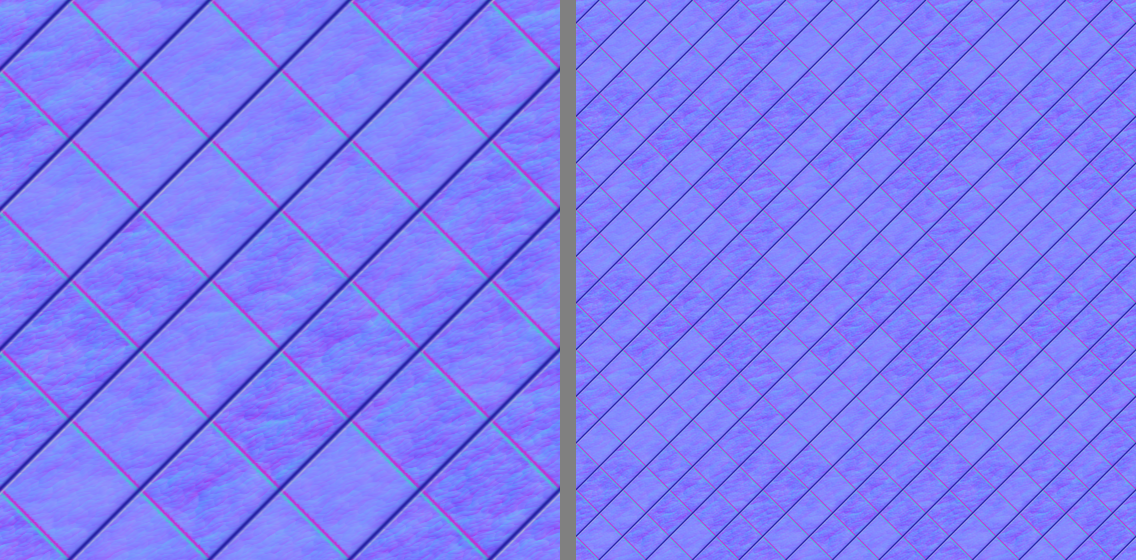
Left, the tile; right, the same tile 3 across and 3 down.
This texture map is drawn by a Shadertoy shader. Its source:

```glsl
vec2 hash2(vec2 p) {
    vec3 h = fract(p.xyx * vec3(0.1031, 0.1030, 0.0973));
    h += dot(h, h.yzx + 33.33);
    return fract((h.xx + h.yz) * h.zy);
}

// Gradient of a smooth cellular height field
vec2 cellSlope(vec2 p) {
    vec2 cell = floor(p), slope = vec2(0.0);
    float total = 0.0;
    for (int y = -1; y <= 1; y++)
    for (int x = -1; x <= 1; x++) {
        vec2 neighbour = cell + vec2(x, y);
        vec2 d = p - neighbour - 0.15 - 0.7 * hash2(neighbour);
        float weight = exp(-9.0 * dot(d, d));
        slope += weight * d;
        total += weight;
    }
    return slope / total;
}

float ridge(float distance, float width) {
    float t = distance / width;
    return exp(-t * t);
}

void mainImage(out vec4 fragColor, in vec2 fragCoord) {
    // Diagonal axes: x runs up-right, y runs down-right
    vec2 uv = 4.0 * fragCoord / iResolution.xy;
    vec2 grid = vec2(uv.x + uv.y, uv.x - uv.y) + 0.5;
    vec2 id = floor(grid);
    vec2 local = grid - id;
    vec2 joint = grid - round(grid);

    // Tile identity wraps at the canvas edges
    vec2 key = mod(vec2(id.x + id.y, id.x - id.y), 8.0);
    vec2 tileRandom = hash2(key + 17.0);
    vec2 offset = 9.0 * hash2(key + 41.0);

    // Stone grain, stretched along a shallow diagonal
    vec2 p = local + offset;
    p = vec2(0.5 * p.x, p.y - 0.3 * p.x);
    vec2 grain = vec2(0.0);
    vec2 fine = vec2(0.0);
    float scale = 3.0;
    for (int i = 0; i < 4; i++) {
        vec2 warp = 0.25 * sin(p.yx * scale * 1.7 + float(i));
        fine = cellSlope(p * scale + warp + 13.0 * float(i));
        grain += 0.16 * fine;
        scale *= 2.1;
    }
    vec2 slope = vec2(0.5 * grain.x - 0.3 * grain.y, grain.y);

    // Broad worn patches and tone of each tile
    float patches = sin(p.y * 7.0 + 1.5 * sin(p.x * 6.0))
                  + 0.6 * sin(p.x * 11.0 + p.y * 9.0 + 2.0 * sin(p.y * 5.0));
    float shade = smoothstep(0.0, 1.0, 0.12 + 0.6 * tileRandom.x + 0.17 * patches);
    float roughness = 0.45 + 0.5 * tileRandom.x + 0.35 * shade;
    vec2 tilt = mix(vec2(0.06, 0.09), vec2(-0.025, -0.09), shade);
    tilt += roughness * vec2(slope.x + slope.y, slope.x - slope.y);
    vec3 normal = vec3(tilt, sqrt(max(0.0, 1.0 - dot(tilt, tilt))));
    vec3 colour = 0.5 + 0.5 * normal;

    // Falling joints: cyan lower lip, magenta upper lip, ragged outside
    float ragged = joint.x + 0.012 * fine.y * smoothstep(0.0, 0.02, abs(joint.x));
    colour = mix(colour, vec3(0.27, 0.79, 0.82), 0.9 * ridge(ragged + 0.018, 0.017));
    colour = mix(colour, vec3(0.78, 0.17, 0.82), 0.95 * ridge(ragged - 0.013, 0.016));

    // Rising joints: soft shadow, pale worn edge, dark groove
    colour = mix(colour, vec3(0.36, 0.34, 0.9), 0.3 * ridge(joint.y + 0.02, 0.06));
    float wear = 0.45 + 0.4 * tileRandom.y + 0.3 * fine.x;
    colour = mix(colour, vec3(0.74, 0.74, 0.86), wear * ridge(joint.y - 0.026, 0.011));
    colour = mix(colour, vec3(0.13, 0.11, 0.62), 0.95 * ridge(joint.y + 0.006, 0.021));

    fragColor = vec4(clamp(colour, 0.0, 1.0), 1.0);
}
```
